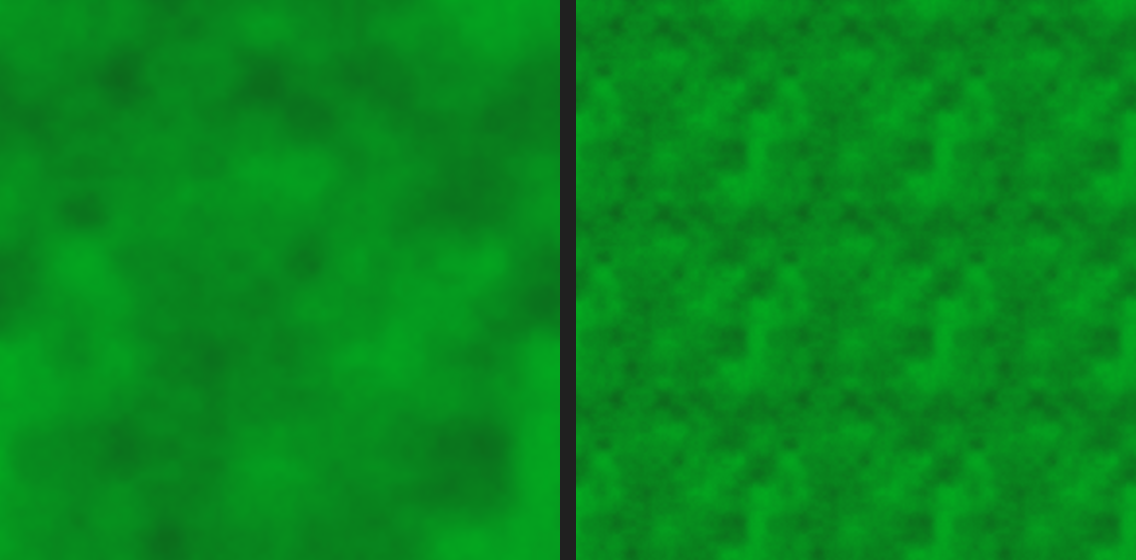
Left, the tile; right, the same tile 3 across and 3 down.
Write a WebGL 1 fragment shader that draws this texture.

```glsl
precision highp float;

// Soft mottled green clouds: octaves of wrapping value noise are summed
// and mapped to a ramp from deep to bright green. Every octave has a whole
// number of cells per side, so the square tiles without a seam.

uniform vec2 u_resolution;

const float BASE_CELLS = 6.0;    // noise cells per side in the coarsest octave
const int OCTAVES = 5;
const float GAIN = 0.5;          // weight of each octave relative to the last
const float SEED = 17.0;
const vec2 OCTAVE_SHIFT = vec2(0.37, 0.61);  // keeps the lattices from aligning
const vec3 DEEP_GREEN = vec3(0.052, 0.365, 0.108);
const vec3 BRIGHT_GREEN = vec3(0.004, 0.720, 0.126);

float hash(vec2 cell, float seed) {
  vec3 p = fract(vec3(cell.xyx + seed) * vec3(0.1031, 0.1030, 0.0973));
  p += dot(p, p.yzx + 33.33);
  return fract((p.x + p.y) * p.z);
}

// Value noise that repeats after `period` cells on both axes.
float tiledNoise(vec2 p, float period, float seed) {
  vec2 cell = floor(p);
  vec2 f = p - cell;
  vec2 blend = f * f * f * (f * (f * 6.0 - 15.0) + 10.0);
  vec2 low = mod(cell, period);
  vec2 high = mod(cell + 1.0, period);
  float bottom = mix(hash(low, seed), hash(vec2(high.x, low.y), seed), blend.x);
  float top = mix(hash(vec2(low.x, high.y), seed), hash(high, seed), blend.x);
  return mix(bottom, top, blend.y);
}

// Weighted average of the octaves, from 0 to 1.
float clouds(vec2 uv) {
  float sum = 0.0;
  float total = 0.0;
  float weight = 1.0;
  float cells = BASE_CELLS;
  for (int i = 0; i < OCTAVES; i++) {
    float octave = float(i);
    vec2 p = uv * cells + OCTAVE_SHIFT * octave;
    sum += weight * tiledNoise(p, cells, SEED + 7.3 * octave);
    total += weight;
    weight *= GAIN;
    cells *= 2.0;
  }
  return sum / total;
}

void main() {
  vec2 uv = gl_FragCoord.xy / u_resolution;
  gl_FragColor = vec4(mix(DEEP_GREEN, BRIGHT_GREEN, clouds(uv)), 1.0);
}
```
